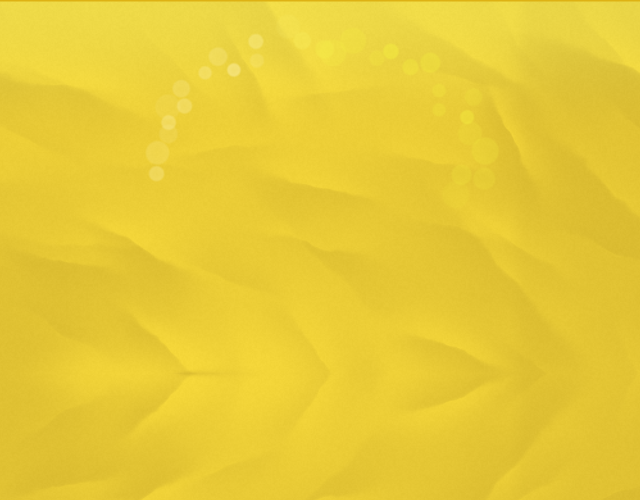
Write a WebGL 2 fragment shader that draws this texture.

```glsl
#version 300 es
precision highp float;
// Crumpled yellow paper with crisp folds, a mirrored lower part and an arch of pale light discs.

#define PAPER vec3(0.908, 0.789, 0.208)
#define TONE_STEP vec3(0.040, 0.041, 0.013)
#define TOP_TINT vec3(0.012, 0.050, 0.068)
#define EDGE_COLOR vec3(0.87, 0.70, 0.08)
#define MIRROR_Y 0.253
#define FOLD_X 1.035
#define CREASE_ANGLE -0.52
#define CREASE_SCALE 2.7
#define GRAIN 0.016
#define DISC_COUNT 30
#define ARCH_CENTER vec2(0.625, 0.665)
#define ARCH_RADII vec2(0.335, 0.265)

uniform vec2 u_resolution;
out vec4 fragColor;

float hash(vec2 p) {
    vec3 q = fract(vec3(p.xyx) * 0.1031);
    q += dot(q, q.yzx + 33.33);
    return fract((q.x + q.y) * q.z);
}

float noise(vec2 p) {
    vec2 i = floor(p), f = fract(p);
    f = f * f * (3.0 - 2.0 * f);
    return mix(mix(hash(i), hash(i + vec2(1, 0)), f.x),
               mix(hash(i + vec2(0, 1)), hash(i + vec2(1, 1)), f.x), f.y);
}

float fbm(vec2 p) {
    float sum = 0.0, gain = 0.5;
    for (int i = 0; i < 4; i++) {
        sum += gain * noise(p);
        p = mat2(1.6, 1.2, -1.2, 1.6) * p + 7.3;
        gain *= 0.5;
    }
    return sum;
}

// One fold: lit above, shaded below in a tapering wedge, crisp along most of its length.
float crease(vec2 q, vec2 cell) {
    vec2 center = cell + 0.2 + 0.6 * vec2(hash(cell + 3.7), hash(cell + 19.1));
    float angle = CREASE_ANGLE + 1.3 * (hash(cell + 41.3) - 0.5);
    vec2 axis = vec2(cos(angle), sin(angle));
    vec2 d = q - center;
    float along = dot(d, axis);
    float across = dot(d, vec2(-axis.y, axis.x));
    across += 0.08 * (noise(q * 3.0 + cell) - 0.5) + 0.025 * (noise(q * 13.0) - 0.5);
    float soft = 0.008 + 0.16 * along * along;
    float side = across / sqrt(across * across + soft * soft);
    float taper = mix(-1.0, 1.0, step(0.5, hash(cell + 29.3)));
    float width = (across > 0.0 ? 0.20 : 0.27) * clamp(1.0 + taper * along, 0.3, 1.6);
    float shade = side * exp(-pow(abs(across) / width, 1.5));
    float ridge = 0.5 * exp(-across * across * 3000.0 - along * along * 30.0);
    float facing = hash(cell + 67.9) < 0.2 ? -0.7 : 1.0;
    float strength = mix(0.2, 1.0, hash(cell + 83.3));
    return (shade * facing + ridge) * strength * (1.0 - smoothstep(0.3, 1.0, length(d)));
}

float creaseLayer(vec2 q) {
    vec2 home = floor(q);
    float sum = 0.0;
    for (int y = -1; y <= 1; y++)
        for (int x = -1; x <= 1; x++)
            sum += crease(q, home + vec2(x, y));
    return sum;
}

// Light discs scattered around the upper part of an ellipse.
vec3 addDiscs(vec3 color, vec2 p) {
    float pixel = 1.0 / u_resolution.y;
    for (int i = 0; i < DISC_COUNT; i++) {
        vec2 seed = vec2(float(i) * 3.17, 11.0);
        float angle = mix(-0.3, 3.2, (float(i) + hash(seed)) / float(DISC_COUNT));
        float spread = mix(0.86, 1.10, hash(seed + 5.1));
        vec2 center = ARCH_CENTER + ARCH_RADII * spread * vec2(cos(angle), sin(angle));
        float size = hash(seed + 9.4);
        float radius = mix(0.014, 0.029, size * size);
        float dist = length(p - center);
        float disc = 1.0 - smoothstep(radius - 2.0 * pixel, radius + pixel, dist);
        float alpha = mix(0.75, 0.25, size) * mix(0.4, 1.0, hash(seed + 14.2));
        vec3 glow = mix(vec3(0.96, 0.94, 0.24), vec3(0.98, 0.92, 0.58), smoothstep(1.3, 2.1, angle));
        color = mix(color, glow, disc * alpha * mix(0.8, 1.0, dist / radius));
    }
    return color;
}

void main() {
    vec2 p = gl_FragCoord.xy / u_resolution.y;
    vec2 sheet = vec2(p.x, MIRROR_Y + abs(p.y - MIRROR_Y));

    // Broad light and fold shading
    float calm = 1.0 - 0.6 * smoothstep(0.78, 0.97, p.y);
    float tone = 1.9 * (fbm(sheet * vec2(1.7, 2.6) + 4.0) - 0.47);
    tone += 1.7 * creaseLayer(sheet * CREASE_SCALE + 12.0);
    tone += 1.1 * creaseLayer(sheet * CREASE_SCALE * 1.9 + 47.0);
    tone *= calm;
    tone -= 0.6 * smoothstep(FOLD_X - 0.01, FOLD_X + 0.04, p.x + 0.03 * noise(sheet * 6.0));
    tone -= 0.3 * (1.0 - smoothstep(0.10, 0.20, p.x)) * (1.0 - smoothstep(0.4, 0.7, p.y));
    tone += 0.35 * smoothstep(0.55, 0.85, p.y);
    tone = 1.5 * tanh(tone / 1.5);

    // Paper colour, fibres and light discs
    vec3 color = PAPER + TONE_STEP * tone + TOP_TINT * smoothstep(0.72, 1.0, p.y);
    color += GRAIN * (noise(p * 390.0) + 0.4 * noise(p * 170.0) - 0.7);
    color = addDiscs(color, p);

    // Thin darker strip along the upper edge
    color = mix(color, EDGE_COLOR, smoothstep(0.9955, 0.9985, p.y));
    fragColor = vec4(color, 1.0);
}
```
